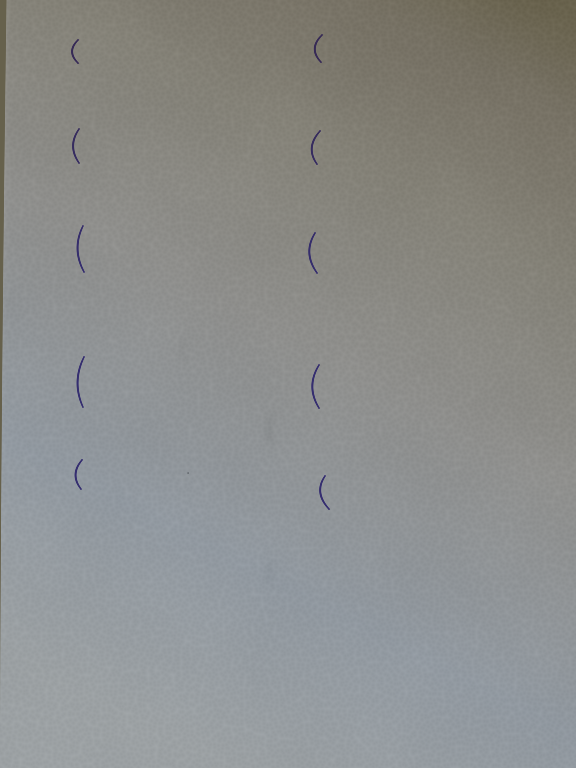
This pattern is drawn by a Shadertoy shader. Its source:

```glsl
// Lengths are in hundredths of the canvas height.
const int MARK_COUNT = 10;
const int ROWS = 5;
const float INK_HALF_WIDTH = 0.135;
const vec2 COLUMN_BULGE = vec2(0.77, 0.87);
const vec3 INK = vec3(0.19, 0.16, 0.43);
const vec3 INK_TOP = vec3(0.20, 0.15, 0.33);

// Paper tones, from the shaded top right to the lit bottom left.
const vec3 TONE_CORNER = vec3(0.41, 0.385, 0.30);
const vec3 TONE_DARK = vec3(0.47, 0.45, 0.40);
const vec3 TONE_WARM = vec3(0.52, 0.51, 0.47);
const vec3 TONE_MID = vec3(0.56, 0.56, 0.55);
const vec3 TONE_COOL = vec3(0.57, 0.60, 0.63);
const vec3 TONE_LIGHT = vec3(0.61, 0.63, 0.64);
const vec3 DESK = vec3(0.40, 0.38, 0.30);

const float GRAIN_SIZE = 0.55;
const float GRAIN_AMOUNT = 0.035;
const float MOTTLE_AMOUNT = 0.003;
const float EDGE_INSET = 0.85;

// Pen strokes: centre x, centre y, half height, lean.
const vec4 MARKS[MARK_COUNT] = vec4[MARK_COUNT](
    vec4(10.16, 93.29, 1.50, 0.00), vec4(10.29, 80.99, 2.21, 0.00),
    vec4(10.87, 67.58, 2.99, 0.07), vec4(10.87, 50.26, 3.26, -0.07),
    vec4(10.61, 38.22, 1.89, -0.07), vec4(41.86, 93.68, 1.76, -0.07),
    vec4(41.47, 80.79, 2.15, -0.20), vec4(41.15, 67.06, 2.60, 0.13),
    vec4(41.54, 49.67, 2.80, 0.00), vec4(42.58, 35.87, 2.15, 0.26));

// Faint dents: centre x, centre y, half height, strength.
const vec4 DENTS[3] = vec4[3](
    vec4(35.6, 44.0, 2.6, 0.022), vec4(24.4, 54.5, 2.2, 0.010),
    vec4(35.6, 25.2, 2.2, 0.018));
const vec2 SPECK = vec2(24.5, 38.4);

vec2 hash2(vec2 cell) {
    vec3 h = fract(cell.xyx * vec3(0.1031, 0.1030, 0.0973));
    h += dot(h, h.yzx + 33.33);
    return fract((h.xx + h.yz) * h.zy);
}

// Distance to the nearest jittered cell point.
float cellular(vec2 p) {
    vec2 cell = floor(p), local = fract(p);
    float nearest = 2.0;
    for (int j = -1; j <= 1; j++)
        for (int i = -1; i <= 1; i++) {
            vec2 offset = vec2(i, j);
            nearest = min(nearest, length(offset + hash2(cell + offset) - local));
        }
    return nearest;
}

float layeredSines(vec2 p) {
    float sum = 0.0, weight = 1.0;
    for (int i = 0; i < 4; i++) {
        p = mat2(0.8, 0.6, -0.6, 0.8) * p * 1.7;
        sum += weight * sin(p.x + 1.3 * sin(p.y));
        weight *= 0.65;
    }
    return sum;
}

// Approximate distance to a leaning parabolic arc; t runs -1..1 upward.
float arcDistance(vec2 p, vec4 mark, float bulge, out float t) {
    t = clamp((p.y - mark.y) / mark.z, -1.0, 1.0);
    float curve = mark.x - bulge * (1.0 - t * t) - mark.w * t;
    float slope = (2.0 * bulge * t - mark.w) / mark.z;
    return length(vec2((p.x - curve) * inversesqrt(1.0 + slope * slope),
                       p.y - mark.y - t * mark.z));
}

vec3 paperTone(vec2 uv) {
    float lit = dot(1.0 - uv, vec2(0.28, 0.72));
    vec3 tone = mix(TONE_CORNER, TONE_DARK, smoothstep(0.0, 0.13, lit));
    tone = mix(tone, TONE_WARM, clamp((lit - 0.13) / 0.13, 0.0, 1.0));
    tone = mix(tone, TONE_MID, clamp((lit - 0.26) / 0.19, 0.0, 1.0));
    tone = mix(tone, TONE_COOL, clamp((lit - 0.45) / 0.24, 0.0, 1.0));
    return mix(tone, TONE_LIGHT, clamp((lit - 0.69) / 0.20, 0.0, 1.0));
}

void mainImage(out vec4 fragColor, in vec2 fragCoord) {
    vec2 uv = fragCoord / iResolution.xy;
    float pixel = 100.0 / iResolution.y;
    vec2 p = fragCoord * pixel;

    // Shaded paper with fine grain
    vec3 color = paperTone(uv);
    color += GRAIN_AMOUNT * (cellular(p / GRAIN_SIZE) - 0.46);
    color += MOTTLE_AMOUNT * layeredSines(p * 0.12);

    // Soft dents and one speck
    for (int i = 0; i < 3; i++) {
        float t;
        float d = arcDistance(p, DENTS[i], 0.6, t);
        color -= DENTS[i].w * exp(-d * d * 3.0) * (1.0 - t * t);
    }
    color -= 0.15 * (1.0 - smoothstep(0.05, 0.05 + pixel, distance(p, SPECK)));

    // Two columns of pen strokes
    for (int i = 0; i < MARK_COUNT; i++) {
        float t;
        float d = arcDistance(p, MARKS[i], COLUMN_BULGE[i / ROWS], t);
        float width = INK_HALF_WIDTH * (1.0 - 0.25 * t * t);
        float ink = 1.0 - smoothstep(width - 0.5 * pixel, width + 0.5 * pixel, d);
        color = mix(color, mix(INK, INK_TOP, smoothstep(0.6, 0.95, uv.y)), ink * 0.95);
    }

    // Desk beyond the left edge of the sheet
    float edge = p.x - EDGE_INSET * pow(uv.y, 1.6);
    color += 0.04 * exp(-abs(edge) * 4.0) * uv.y;
    color = mix(DESK, color, smoothstep(-0.5 * pixel, 0.5 * pixel, edge));

    fragColor = vec4(color, 1.0);
}
```
